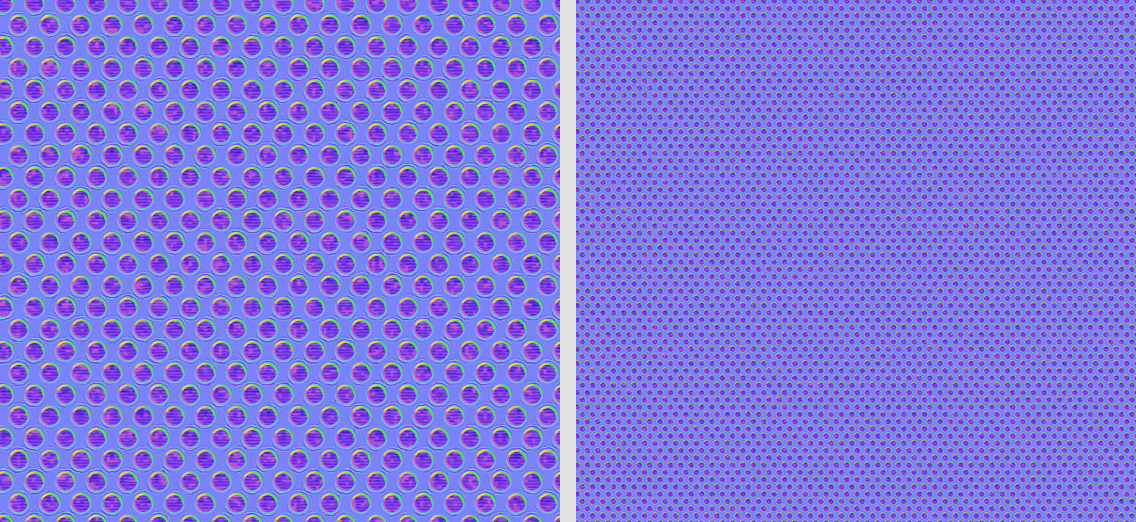
Left: one tile. Right: repeated 3 by 3.
Reproduce this texture map procedurally as a Shadertoy shader.

```glsl
// Tangent-space normal map of a perforated sheet: staggered round dimples, each
// with a lit upper arc, a pale lower rim, streaks inside and faint ripples around.
// Rows of holes come from a wrapped lattice; all noise wraps, so the map tiles.

const vec2  COUNT      = vec2(18.0, 24.0);  // holes across, rows down (even)
const vec2  SHIFT      = vec2(0.105, -0.13);// lattice offset in cells
const float STAGGER    = 0.495;             // sideways step of odd rows
const float ROW_STEP   = 0.70;              // row height in cell widths
const float HOLE_R     = 0.285;             // radius of the lit arc
const float ARC_HALF   = 0.034;             // half widths of the rings
const float EDGE_HALF  = 0.026;
const float RIM_HALF   = 0.022;
const float RIM_GAP    = 0.040;             // pale rim lies this far outside
const float REACH      = 0.50;              // ripples vanish at this radius
const float RIPPLES    = 10.5;              // waves per cell width
const float RIPPLE_AMP = 0.30;
const float STREAKS    = 10.0;
const vec2  PATCHES    = vec2(64.0, 60.0);  // noise cells over the canvas
const vec2  GRAINS     = vec2(150.0, 180.0);

const vec3 SHEET  = vec3(0.48, 0.51, 0.99);
const vec3 DISH   = vec3(0.48, 0.24, 0.89);
const vec3 CYAN   = vec3(0.45, 0.77, 0.84);
const vec3 PINK   = vec3(0.84, 0.35, 0.78);
const vec3 GREEN  = vec3(0.29, 0.94, 0.28);
const vec3 YELLOW = vec3(0.93, 0.87, 0.24);
const float TAU = 6.28319;

float hash(vec2 p) {
    vec3 q = fract(p.xyx * 0.1031);
    q += dot(q, q.yzx + 33.33);
    return fract((q.x + q.y) * q.z);
}

// Value noise that wraps after a whole number of cells
float noise(vec2 uv, vec2 cells) {
    vec2 p = uv * cells, i = floor(p), f = fract(p);
    f = f * f * (3.0 - 2.0 * f);
    vec2 a = mod(i, cells), b = mod(i + 1.0, cells);
    return mix(mix(hash(a), hash(vec2(b.x, a.y)), f.x),
               mix(hash(vec2(a.x, b.y)), hash(b), f.x), f.y);
}

float ring(float r, float radius, float halfWidth, float px) {
    return 1.0 - smoothstep(halfWidth - 0.5 * px, halfWidth + 0.5 * px, abs(r - radius));
}

// Paints one hole over the sheet; d is the offset from its centre
vec3 paintHole(vec3 col, vec2 d, float seed, float grain, float wear, float px) {
    float r = length(d);
    vec2 dir = d / max(r, 1e-4);
    float radius = HOLE_R + 0.014 * (seed - 0.5);

    // Streaked floor, with rougher grain in its upper half
    float streak = sin(TAU * (STREAKS * d.y + seed) + 2.5 * grain);
    vec3 dish = DISH + vec3(0.03, 0.10, 0.06) * streak * (0.4 + 0.8 * wear);
    float rough = smoothstep(-0.12, 0.12, d.y);
    dish += vec3(0.35, 0.25, 0.10) * (grain - 0.5) * (0.3 + 0.7 * rough);
    dish = mix(dish, PINK, 0.65 * smoothstep(0.70, 0.90, grain));
    float inside = 1.0 - smoothstep(radius - 0.5 * px, radius + 0.5 * px, r);
    col = mix(col, dish, inside);

    // Pale rim below, pink edge at left, lit arc above
    float low = 1.0 - smoothstep(-0.45, 0.35, dir.y);
    float rim = ring(r, radius + RIM_GAP, RIM_HALF, px);
    col = mix(col, CYAN, rim * (0.25 + 0.65 * low));
    float left = smoothstep(0.35, 0.85, dot(dir, vec2(-0.92, -0.39)));
    col = mix(col, PINK, left * ring(r, radius - 0.015, EDGE_HALF, px));
    float top = smoothstep(0.0, 0.45, dot(dir, vec2(0.26, 0.966)));
    vec3 lit = mix(YELLOW, GREEN, smoothstep(-0.35, 0.45, dir.x));
    float arc = ring(r, radius, ARC_HALF, px);
    return mix(col, lit, top * arc * (0.8 + 0.2 * wear));
}

void mainImage(out vec4 fragColor, in vec2 fragCoord) {
    vec2 uv = fragCoord / iResolution.xy;
    float px = COUNT.x / iResolution.x;
    float grain = noise(uv, GRAINS);
    float wear = noise(uv, PATCHES);
    vec2 p = uv * COUNT - SHIFT;

    // Nearest hole in the row below and in the row above
    vec2 offset[2];
    float seed[2];
    vec2 slope = vec2(0.0);
    for (int i = 0; i < 2; i++) {
        float row = floor(p.y) + float(i);
        float x = p.x - STAGGER * mod(row, 2.0);
        float column = floor(x + 0.5);
        vec2 d = vec2(x - column, (p.y - row) * ROW_STEP);
        offset[i] = d;
        seed[i] = hash(mod(vec2(column, row), COUNT) + 7.0);

        // Broken ripples, strongest above and below the hole
        float r = length(d);
        vec2 dir = d / max(r, 1e-4);
        float fade = smoothstep(HOLE_R, HOLE_R + 0.05, r) * (1.0 - smoothstep(0.38, REACH, r));
        float gate = smoothstep(0.20, 0.70, wear) * mix(0.25, 1.0, abs(dir.y));
        float wave = sin(TAU * (RIPPLES * (r - HOLE_R) + 0.5 * (grain - 0.5)));
        slope += dir * wave * fade * gate;
    }

    // Sheet tilted by the ripples
    vec3 col = SHEET;
    col.rg += RIPPLE_AMP * vec2(0.6, 1.0) * slope;
    col.b -= 0.14 * min(length(slope), 1.0);

    for (int i = 0; i < 2; i++)
        col = paintHole(col, offset[i], seed[i], grain, wear, px);
    fragColor = vec4(clamp(col, 0.0, 1.0), 1.0);
}
```
